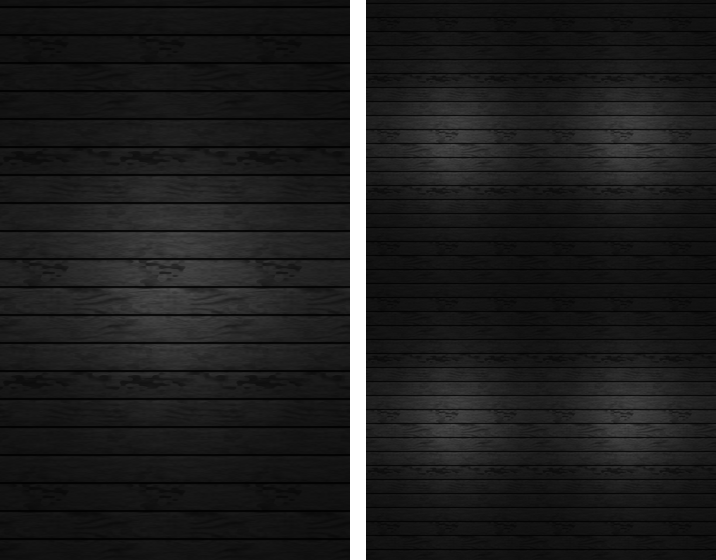
Left: one tile. Right: repeated 2 by 2.
Give the GLSL for this texture, as a Shadertoy shader.

```glsl
// Dark horizontal wooden boards with fine grain, lit by a soft glow in the centre.
#define BOARDS 20.0
#define BOARD_OFFSET 0.25
#define BOARD_KINDS 8.0
#define GRAIN_REPEATS 3.0
#define SEAM_WIDTH 0.035
#define GRAIN_CONTRAST 0.50
#define FLAME_CONTRAST 0.30
#define WEAR_CONTRAST 0.42
#define AMBIENT 0.056
#define GLOW 0.172
#define GLOW_FALLOFF vec2(1.0, 2.4)
#define WOOD_TINT vec3(1.0, 1.0, 1.0)

const float PI = 3.14159265;

float hash(vec2 p) {
    vec3 q = fract(vec3(p.xyx) * 0.1031);
    q += dot(q, q.yzx + 33.33);
    return fract((q.x + q.y) * q.z);
}

// Value noise that wraps in x after cells.x cells; p is scaled by cells.
float wrapNoise(vec2 p, vec2 cells, float seed) {
    p *= cells;
    vec2 i = floor(p), f = fract(p);
    f = f * f * (3.0 - 2.0 * f);
    float x0 = mod(i.x, cells.x), x1 = mod(i.x + 1.0, cells.x);
    float y = i.y + seed * 57.0;
    return mix(mix(hash(vec2(x0, y)), hash(vec2(x1, y)), f.x),
               mix(hash(vec2(x0, y + 1.0)), hash(vec2(x1, y + 1.0)), f.x), f.y);
}

// Long fibres broken up by short, fine scratches.
float fibres(vec2 p, float seed) {
    float slow = wrapNoise(p, vec2(4.0, 5.0), seed + 11.0);
    p.y += 0.08 * slow;
    float streak = wrapNoise(p, vec2(8.0, 15.0), seed + 23.0);
    float scratch = wrapNoise(p, vec2(34.0, 26.0), seed + 37.0);
    return 0.25 * slow + 0.4 * streak + 0.35 * scratch - 0.5;
}

// Curved growth rings gathered around a few spots of the board.
float flame(vec2 p, float seed) {
    float bend = wrapNoise(p, vec2(3.0, 1.6), seed + 51.0);
    float ring = 0.5 + 0.5 * sin(2.0 * PI * (4.0 * p.y + 3.0 * bend));
    float place = wrapNoise(p, vec2(4.0, 2.0), seed + 67.0);
    return ring * ring * smoothstep(0.35, 0.75, place);
}

// Ragged dark nicks in loose clusters.
float wear(vec2 p, float seed) {
    float cluster = smoothstep(0.45, 0.8, wrapNoise(p, vec2(4.0, 2.0), seed + 83.0));
    float nick = wrapNoise(p, vec2(18.0, 10.0), seed + 97.0);
    return cluster * smoothstep(0.45, 0.75, nick);
}

// Light that meets itself at the canvas borders.
float glow(vec2 uv) {
    vec2 s = sin(PI * (uv - 0.5));
    return AMBIENT + GLOW * exp(-dot(GLOW_FALLOFF, s * s));
}

void mainImage(out vec4 fragColor, in vec2 fragCoord) {
    vec2 uv = fragCoord / iResolution.xy;
    float pixel = BOARDS / iResolution.y;

    // Board number, its kind, and the height within it
    float row = uv.y * BOARDS + BOARD_OFFSET;
    float board = mod(floor(row), BOARDS);
    float kind = mod(board, BOARD_KINDS);
    float v = fract(row);
    vec2 p = vec2(uv.x * GRAIN_REPEATS, v);

    // Some kinds show flame, others more wear
    float flamed = (kind < 1.5 || kind == 5.0) ? 1.0 : 0.2;
    float worn = (kind == 2.0 || kind == 6.0) ? 1.0 : 0.35;
    float tone = 1.0 + 0.12 * (hash(vec2(kind, 7.0)) - 0.5);
    tone *= 1.0 + GRAIN_CONTRAST * fibres(p, kind);
    tone *= 1.0 - FLAME_CONTRAST * flamed * flame(p, kind);
    tone *= 1.0 - WEAR_CONTRAST * worn * wear(p, kind);

    // Dark seam with a soft shadow and a faint lit edge under it
    float gap = min(v, 1.0 - v);
    float seam = 1.0 - smoothstep(SEAM_WIDTH - 0.5 * pixel, SEAM_WIDTH + 0.5 * pixel, gap);
    tone *= 1.0 - 0.25 * exp(-gap * 16.0);
    tone *= 1.0 + 0.18 * smoothstep(0.80, 0.91, v) * (1.0 - smoothstep(0.91, 0.97, v));
    tone *= 1.0 - 0.78 * seam;

    fragColor = vec4(WOOD_TINT * glow(uv) * tone * 1.08, 1.0);
}
```
